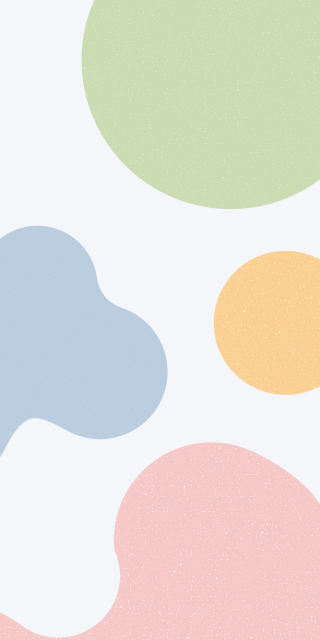
This background is drawn by a Shadertoy shader. Its source:

```glsl
const vec3 PAPER  = vec3(0.957, 0.965, 0.980);
const vec3 GREEN  = vec3(0.796, 0.859, 0.698);
const vec3 ORANGE = vec3(0.980, 0.816, 0.576);
const vec3 BLUE   = vec3(0.733, 0.808, 0.878);
const vec3 PINK   = vec3(0.965, 0.784, 0.784);
const vec3 SLATE  = vec3(0.620, 0.725, 0.830);

// Random unit gradient for a lattice cell
vec2 gradientAt(vec2 cell) {
    vec3 h = fract(vec3(cell.xyx) * vec3(0.1031, 0.1030, 0.0973));
    h += dot(h, h.yzx + 33.33);
    float angle = 6.28318 * fract((h.x + h.y) * h.z);
    return vec2(cos(angle), sin(angle));
}

float gradientNoise(vec2 p) {
    vec2 cell = floor(p), f = fract(p);
    vec2 w = f * f * f * (f * (f * 6.0 - 15.0) + 10.0);
    vec2 e = vec2(0.0, 1.0);
    float a = dot(gradientAt(cell), f);
    float b = dot(gradientAt(cell + e.yx), f - e.yx);
    float c = dot(gradientAt(cell + e.xy), f - e.xy);
    float d = dot(gradientAt(cell + e.yy), f - e.yy);
    return mix(mix(a, b, w.x), mix(c, d, w.x), w.y);
}

// Fine grain plus sparse larger flakes
float speckles(vec2 p, float seed) {
    float patchiness = 0.06 * gradientNoise(p * 14.0 + seed);
    float grain = gradientNoise(p * 173.0 + seed) + patchiness;
    float flakes = gradientNoise(p * 91.0 + seed * 2.0) + patchiness;
    return max(0.65 * smoothstep(0.20, 0.50, grain), smoothstep(0.46, 0.60, flakes));
}

float circle(vec2 p, vec2 center, float radius) {
    return length(p - center) - radius;
}

// Union whose inner corner is filled by an arc
float roundUnion(float a, float b, float radius) {
    vec2 u = max(radius - vec2(a, b), 0.0);
    return max(radius, min(a, b)) - length(u);
}

float blueBlob(vec2 p) {
    float head = circle(p, vec2(0.117, 1.107), 0.1875);
    float arm  = circle(p, vec2(0.3125, 0.8385), 0.211);
    float body = circle(p, vec2(-0.284, 0.755), 0.3385);
    return roundUnion(head, roundUnion(arm, body, 0.167), 0.086);
}

float pinkBlob(vec2 p) {
    float hill = roundUnion(circle(p, vec2(0.661, 0.3125), 0.305),
                            circle(p, vec2(0.727, 0.247), 0.3255), 0.021);
    float bay = roundUnion(circle(p, vec2(0.182, 0.2005), 0.193),
                           circle(p, vec2(0.078, 0.307), 0.234), 0.026);
    float ground = p.y - 0.198;
    return max(min(hill, ground), -bay);
}

// Paint a speckled shape over the colour below it
vec3 paint(vec3 below, float dist, float pixel, vec3 fill, vec3 speck, float amount) {
    float cover = 1.0 - smoothstep(-0.7 * pixel, 0.7 * pixel, dist);
    return mix(below, mix(fill, speck, amount), cover);
}

void mainImage(out vec4 fragColor, in vec2 fragCoord) {
    // Canvas is one unit wide and two units high
    vec2 p = fragCoord / iResolution.xy * vec2(1.0, 2.0);
    float pixel = 2.0 / iResolution.y;

    float green  = circle(p, vec2(0.721, 1.8125), 0.466);
    float orange = circle(p, vec2(0.893, 0.991), 0.225);
    float light  = speckles(p, 17.0);
    float dark   = speckles(p, 71.0);

    vec3 color = PAPER;
    color = paint(color, green, pixel, GREEN, PAPER, 0.45 * light);
    color = paint(color, orange, pixel, ORANGE, PAPER, 0.65 * light);
    color = paint(color, blueBlob(p), pixel, BLUE, SLATE, 0.35 * dark);
    color = paint(color, pinkBlob(p), pixel, PINK, PAPER, 0.75 * light);
    fragColor = vec4(color, 1.0);
}
```
